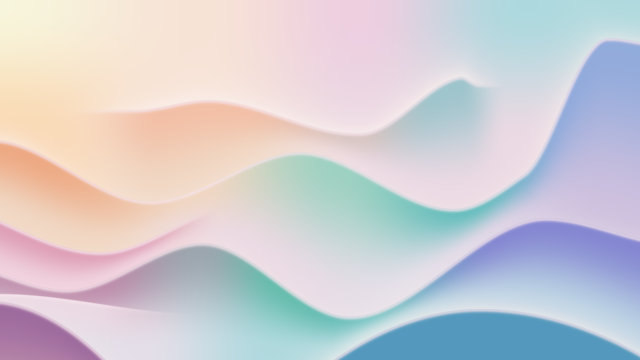
Reproduce this background procedurally as a Shadertoy shader.

```glsl
const vec2 CANVAS = vec2(16.0, 9.0);
const vec2 BODY_FADE = vec2(0.04, 0.88);
const float RIM_WIDTH = 0.055;
const float RIM_STRENGTH = 0.75;
const float GLOW_WIDTH = 0.32;

const vec3 CREAM = vec3(0.97, 0.96, 0.86);
const vec3 APRICOT = vec3(0.98, 0.84, 0.68);
const vec3 SHELL = vec3(0.97, 0.89, 0.84);
const vec3 PINK = vec3(0.93, 0.81, 0.88);
const vec3 AQUA = vec3(0.68, 0.85, 0.87);
const vec3 BLUSH = vec3(0.92, 0.85, 0.89);
const vec3 PEACH = vec3(0.95, 0.75, 0.65);
const vec3 SAND = vec3(0.94, 0.84, 0.76);
const vec3 ROSE_GREY = vec3(0.84, 0.77, 0.76);
const vec3 MIST = vec3(0.62, 0.77, 0.80);
const vec3 ORANGE = vec3(0.93, 0.66, 0.51);
const vec3 MINT = vec3(0.62, 0.82, 0.76);
const vec3 TEAL = vec3(0.39, 0.74, 0.74);
const vec3 PERIWINKLE = vec3(0.57, 0.67, 0.86);
const vec3 LILAC = vec3(0.80, 0.75, 0.87);
const vec3 PEARL = vec3(0.89, 0.87, 0.91);
const vec3 ROSE = vec3(0.87, 0.62, 0.71);
const vec3 PETAL = vec3(0.93, 0.79, 0.85);
const vec3 MAUVE = vec3(0.74, 0.55, 0.67);
const vec3 SLATE = vec3(0.61, 0.65, 0.68);
const vec3 JADE = vec3(0.40, 0.74, 0.68);
const vec3 VIOLET = vec3(0.52, 0.53, 0.82);
const vec3 ICE = vec3(0.72, 0.82, 0.89);
const vec3 PLUM = vec3(0.62, 0.42, 0.62);
const vec3 OCEAN = vec3(0.33, 0.60, 0.74);
const vec3 RIM = vec3(0.96, 0.89, 0.92);
const vec3 GLOW = vec3(0.98, 0.94, 0.93);

float S(float a, float b, float x) { return smoothstep(a, b, x); }

// Ridge heights: crests and troughs joined by smooth steps
float backRidge(float x) {
    return 6.25 + 0.25 * S(3.4, 5.2, x) - 0.83 * S(5.2, 8.9, x)
        + 1.42 * S(9.0, 11.65, x) - 0.2 * S(11.5, 12.0, x);
}
float mainRidge(float x) {
    return 5.5 - 1.54 * S(-0.2, 3.75, x) + 1.23 * S(3.75, 7.5, x)
        - 1.42 * S(7.5, 11.35, x) + 1.56 * S(11.35, 14.6, x)
        + 2.71 * S(13.1, 15.2, x) - 0.12 * S(15.3, 16.3, x);
}
float roseRidge(float x) {
    return 4.18 - 1.49 * S(-2.3, 2.5, x) + 1.3 * S(2.5, 6.3, x);
}
float frontRidge(float x) {
    return 2.5 - 0.75 * S(-1.5, 1.67, x) + 1.17 * S(1.67, 5.06, x)
        - 1.84 * S(5.06, 8.75, x) + 2.46 * S(8.75, 13.65, x)
        - 0.65 * S(13.65, 17.0, x);
}
float oceanRidge(float x) {
    float side = x - 12.0;
    return 1.27 - (side < 0.0 ? 0.095 : 0.07) * side * side;
}

vec3 ramp(float x, vec3 a, vec3 b, vec3 c, vec3 d, vec4 stops) {
    vec3 col = mix(a, b, S(stops.x, stops.y, x));
    col = mix(col, c, S(stops.y, stops.z, x));
    return mix(col, d, S(stops.z, stops.w, x));
}

// One silk sheet hanging from a ridge down to the next one
vec3 sheet(vec3 under, vec2 p, float ridge, float lower, vec3 tone, vec3 pale,
           float opacity, float glow) {
    float pixel = CANVAS.y / iResolution.y;
    float slope = dFdx(ridge) / dFdx(p.x);
    float depth = (ridge - p.y) / sqrt(1.0 + slope * slope);
    float fall = (ridge - p.y) / max(ridge - lower, 0.3);
    vec3 body = mix(tone, pale, S(BODY_FADE.x, BODY_FADE.y, fall));
    float rim = (depth - 0.4 * RIM_WIDTH) / RIM_WIDTH;
    body = mix(body, RIM, RIM_STRENGTH * exp(-rim * rim));
    under = mix(under, GLOW, glow * opacity * exp(-abs(depth) / GLOW_WIDTH));
    return mix(under, body, opacity * S(-pixel, pixel, depth));
}

void mainImage(out vec4 fragColor, in vec2 fragCoord) {
    vec2 p = fragCoord / iResolution.xy * CANVAS;
    float x = p.x;
    float back = backRidge(x), high = mainRidge(x), rose = roseRidge(x);
    float front = frontRidge(x), ocean = oceanRidge(x);
    float roseFade = 1.0 - S(3.6, 5.6, x);

    // Sky
    vec3 skyTop = ramp(x, CREAM, SHELL, PINK, AQUA, vec4(0.0, 5.0, 9.0, 13.0));
    vec3 skyLow = ramp(x, APRICOT, SHELL, BLUSH, BLUSH, vec4(0.0, 5.0, 9.0, 13.0));
    vec3 col = mix(skyLow, skyTop, S(5.4, 8.8, p.y));

    // Back sheet, dissolving at both ends
    vec3 tone = ramp(x, PEACH, PEACH, ROSE_GREY, MIST, vec4(3.0, 6.0, 9.0, 11.0));
    vec3 pale = mix(SAND, BLUSH, S(6.0, 9.5, x));
    float ends = S(1.6, 4.0, x) * (1.0 - S(11.5, 12.7, x));
    col = sheet(col, p, back, high, tone, pale, ends, 0.75);

    // Main sheet
    tone = ramp(x, ORANGE, SAND, MINT, TEAL, vec4(0.8, 5.0, 8.4, 11.8));
    tone = mix(tone, PERIWINKLE, S(11.8, 14.2, x));
    pale = ramp(x, SAND, BLUSH, PEARL, LILAC, vec4(2.5, 6.0, 10.0, 15.0));
    float shine = 0.25 + 0.4 * (1.0 - S(0.0, 2.5, x)) + 0.25 * S(12.5, 14.0, x);
    col = sheet(col, p, high, mix(front, rose, roseFade), tone, pale, 1.0, shine);

    // Rose fold
    col = sheet(col, p, rose, front, ROSE, PETAL, roseFade, 0.15);

    // Front sheet
    tone = ramp(x, MAUVE, SLATE, JADE, TEAL, vec4(2.5, 5.0, 7.0, 9.3));
    tone = mix(tone, VIOLET, S(9.3, 12.5, x));
    pale = ramp(x, PEARL, AQUA, AQUA, ICE, vec4(3.5, 7.0, 9.0, 12.0));
    col = sheet(col, p, front, max(ocean, 0.0), tone, pale, 1.0, 0.25);

    // Pearl fold and plum corner
    float pearl = 1.65 - 0.5 * S(0.0, 5.0, x);
    col = sheet(col, p, pearl, 0.0, BLUSH, PEARL, 1.0 - S(2.2, 5.0, x), 0.1);
    float plum = 1.46 - 0.12 * x - 0.165 * x * x;
    col = sheet(col, p, plum, -1.0, PLUM, MAUVE, 1.0, 0.2);

    // Ocean hill
    col = sheet(col, p, ocean, -1.0, OCEAN, OCEAN, 1.0, 0.65);
    fragColor = vec4(col, 1.0);
}
```
